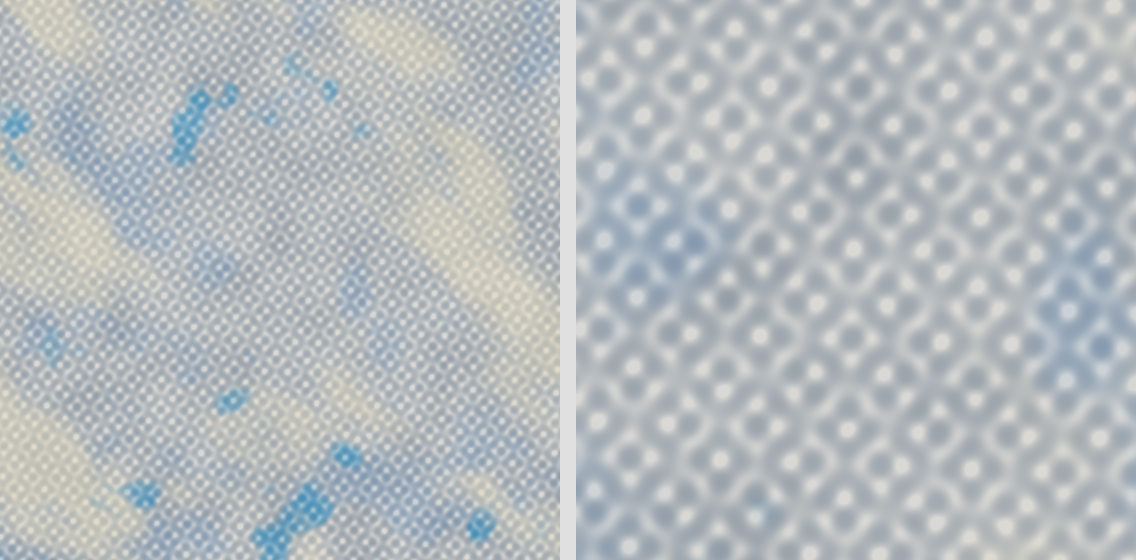
Left, the full canvas; right, a detail of the centre.
A WebGL 1 fragment shader for this texture:

```glsl
precision highp float;

uniform vec2 u_resolution;

const float SCREEN_FREQ = 54.0;    // halftone periods across the canvas
const float SCREEN_ANGLE = 0.49;   // radians, first of the two screens
const float SCREEN_STEP = 0.5236;  // 30 degrees between the screens
const float STREAK_WEIGHT = 1.35;  // boost of the wave that makes slanted streaks
const float DOT_CONTRAST = 0.135;
const float DOT_ROUNDNESS = 0.015; // lifts dark centres so that rings stay open
const float TONE_VARIATION = 0.45;
const float WOBBLE = 0.0016;

const float CREAM_ANGLE = -0.66;
const vec2 CREAM_FREQ = vec2(3.6, 8.5);
const float HAZE_FREQ = 9.0;
const float SPOT_FREQ = 8.0;

const vec3 GREY_INK = vec3(0.565, 0.605, 0.645);
const vec3 GREY_PAPER = vec3(0.850, 0.848, 0.835);
const vec3 CREAM_INK = vec3(0.715, 0.720, 0.690);
const vec3 CREAM_PAPER = vec3(0.880, 0.860, 0.795);
const vec3 HAZE_INK = vec3(0.490, 0.575, 0.665);
const vec3 HAZE_PAPER = vec3(0.795, 0.820, 0.840);
const vec3 SPOT_INK = vec3(0.290, 0.560, 0.715);
const vec3 SPOT_PAPER = vec3(0.640, 0.770, 0.830);

float hash(vec2 p) {
  vec3 q = fract(vec3(p.xyx) * 0.1031);
  q += dot(q, q.yzx + 33.33);
  return fract((q.x + q.y) * q.z);
}

float valueNoise(vec2 p) {
  vec2 cell = floor(p);
  vec2 f = fract(p);
  f = f * f * (3.0 - 2.0 * f);
  float low = mix(hash(cell), hash(cell + vec2(1.0, 0.0)), f.x);
  float high = mix(hash(cell + vec2(0.0, 1.0)), hash(cell + vec2(1.0, 1.0)), f.x);
  return mix(low, high, f.y);
}

vec2 rotate(vec2 p, float angle) {
  float c = cos(angle);
  float s = sin(angle);
  return vec2(c * p.x + s * p.y, c * p.y - s * p.x);
}

float fbm(vec2 p) {
  float sum = 0.0;
  float amplitude = 0.5;
  for (int i = 0; i < 3; i++) {
    sum += amplitude * valueNoise(p);
    p = rotate(p, 0.6) * 2.0 + 17.3;
    amplitude *= 0.5;
  }
  return sum / 0.875;
}

// Two crossed screens 30 degrees apart, which form rosettes
float rosettes(vec2 p) {
  vec2 phaseA = 6.28318 * SCREEN_FREQ * rotate(p, SCREEN_ANGLE);
  vec2 phaseB = 6.28318 * SCREEN_FREQ * rotate(p, SCREEN_ANGLE + SCREEN_STEP);
  vec2 a = cos(phaseA);
  vec2 b = cos(phaseB);
  return a.x + a.y + b.x + STREAK_WEIGHT * b.y;
}

void main() {
  vec2 uv = gl_FragCoord.xy / min(u_resolution.x, u_resolution.y);

  // Large colour areas: cream bands, blue haze and vivid blue spots
  vec2 along = rotate(uv, CREAM_ANGLE);
  float cream = smoothstep(0.50, 0.78, fbm(along * CREAM_FREQ + 41.0));
  float haze = smoothstep(0.52, 0.76, fbm(rotate(uv, 0.4) * HAZE_FREQ + 7.0));
  float spot = smoothstep(0.70, 0.80, fbm(rotate(uv, 0.9) * SPOT_FREQ + 83.0));
  haze *= 1.0 - cream;
  spot *= 1.0 - cream;

  vec3 ink = mix(GREY_INK, CREAM_INK, cream);
  vec3 paper = mix(GREY_PAPER, CREAM_PAPER, cream);
  ink = mix(mix(ink, HAZE_INK, haze), SPOT_INK, spot);
  paper = mix(mix(paper, HAZE_PAPER, haze), SPOT_PAPER, spot);

  // Halftone with slightly uneven dots
  vec2 wobble = vec2(valueNoise(uv * 38.0), valueNoise(uv * 38.0 + 60.0)) - 0.5;
  float s = rosettes(uv + WOBBLE * wobble);
  float tone = fbm(uv * 14.0 + 25.0) - 0.5;
  float light = 0.5 + DOT_CONTRAST * s + DOT_ROUNDNESS * (s * s - 2.4);
  light += TONE_VARIATION * tone - 0.12 * spot;

  gl_FragColor = vec4(mix(ink, paper, clamp(light, 0.0, 1.0)), 1.0);
}
```
